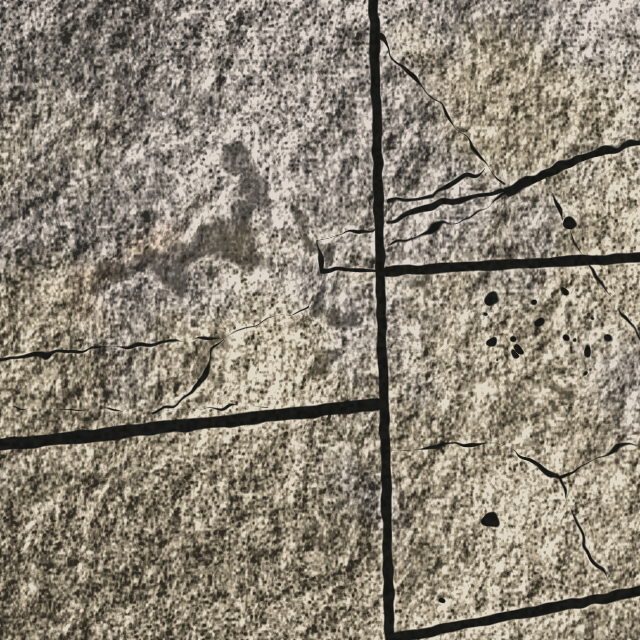
A three.js fragment shader for this texture:

```glsl
// Weathered stone slabs with dark joints, branching cracks, stains and pits.
varying vec2 vUv;

#define JOINT_HALF 0.0078
#define EDGE 0.0016
#define WOBBLE 0.018
#define RELIEF 3.7
#define GRAIN 0.58
#define PIT_COUNT 18
#define INK vec3(0.07, 0.07, 0.06)
#define SHADE vec3(0.36, 0.33, 0.27)
#define STONE vec3(0.55, 0.51, 0.43)
#define SAND vec3(0.73, 0.68, 0.59)
#define CHALK vec3(0.88, 0.85, 0.78)
#define OCHRE vec3(0.70, 0.54, 0.38)

float hash(vec2 p) {
  return fract(sin(dot(p, vec2(127.1, 311.7))) * 4375.85);
}

float noise(vec2 p) {
  vec2 i = floor(p), f = fract(p);
  f = f * f * (3.0 - 2.0 * f);
  return mix(mix(hash(i), hash(i + vec2(1.0, 0.0)), f.x),
             mix(hash(i + vec2(0.0, 1.0)), hash(i + 1.0), f.x), f.y);
}

float fbm(vec2 p) {
  float sum = 0.0, amp = 0.5;
  for (int i = 0; i < 5; i++) {
    sum += amp * noise(p);
    p = mat2(1.6, 1.2, -1.2, 1.6) * p + 7.3;
    amp *= 0.5;
  }
  return sum / 0.97;
}

// Distance to the nearest scattered cell point
float cells(vec2 p) {
  vec2 i = floor(p);
  float d = 2.0;
  for (int y = -1; y <= 1; y++)
    for (int x = -1; x <= 1; x++) {
      vec2 c = i + vec2(float(x), float(y));
      d = min(d, length(c + vec2(hash(c), hash(c + 41.0)) - p));
    }
  return d;
}

float segment(vec2 p, vec2 a, vec2 b) {
  vec2 ab = b - a;
  return length(p - a - ab * clamp(dot(p - a, ab) / dot(ab, ab), 0.0, 1.0));
}

float bent(vec2 p, vec2 a, vec2 b, vec2 c) {
  return min(segment(p, a, b), segment(p, b, c));
}

float joints(vec2 p) {
  float d = segment(p, vec2(0.583, 1.02), vec2(0.610, -0.02));
  d = min(d, segment(p, vec2(-0.02, 0.302), vec2(0.597, 0.369)) - 0.002);
  d = min(d, segment(p, vec2(0.605, 0.576), vec2(1.02, 0.599)));
  return min(d, segment(p, vec2(0.615, 0.003), vec2(1.02, 0.080))) - JOINT_HALF;
}

float cracks(vec2 p) {
  // Left slabs
  float d = bent(p, vec2(-0.02, 0.434), vec2(0.345, 0.475), vec2(0.48, 0.522)) - 0.002;
  d = min(d, bent(p, vec2(0.345, 0.475), vec2(0.312, 0.395), vec2(0.24, 0.355)) - 0.0024);
  d = min(d, bent(p, vec2(0.595, 0.581), vec2(0.505, 0.581), vec2(0.497, 0.63)) - 0.0035);
  d = min(d, segment(p, vec2(0.497, 0.63), vec2(0.59, 0.648)) - 0.003);
  d = min(d, segment(p, vec2(0.02, 0.358), vec2(0.42, 0.361)));
  // Upper right slab
  d = min(d, bent(p, vec2(0.795, 0.70), vec2(0.90, 0.75), vec2(1.02, 0.785)) - 0.006);
  d = min(d, bent(p, vec2(0.605, 0.651), vec2(0.70, 0.679), vec2(0.795, 0.70)) - 0.003);
  d = min(d, bent(p, vec2(0.605, 0.684), vec2(0.677, 0.688), vec2(0.76, 0.735)) - 0.0018);
  d = min(d, bent(p, vec2(0.61, 0.62), vec2(0.73, 0.655), vec2(0.795, 0.70)) - 0.0018);
  d = min(d, bent(p, vec2(0.59, 0.945), vec2(0.664, 0.863), vec2(0.79, 0.711)) - 0.002);
  d = min(d, bent(p, vec2(0.853, 0.72), vec2(0.905, 0.605), vec2(1.01, 0.45)) - 0.001);
  // Lower right slab
  d = min(d, bent(p, vec2(0.615, 0.294), vec2(0.78, 0.3125), vec2(0.87, 0.253)) - 0.0015);
  d = min(d, bent(p, vec2(1.02, 0.306), vec2(0.97, 0.30), vec2(0.87, 0.253)) - 0.0015);
  return min(d, bent(p, vec2(0.87, 0.253), vec2(0.92, 0.14), vec2(0.96, 0.08)) - 0.0012);
}

float pits(vec2 p) {
  float d = min(length(p - vec2(0.765, 0.187)) - 0.011, length(p - vec2(0.688, 0.061)) - 0.006);
  d = min(d, length(p - vec2(0.891, 0.65)) - 0.011);
  for (int i = 0; i < PIT_COUNT; i++) {
    float k = float(i);
    vec2 offset = vec2(hash(vec2(k, 3.0)), hash(vec2(k, 9.0))) - 0.5;
    d = min(d, length(p - vec2(0.85, 0.48) - offset * vec2(0.21, 0.15)) - mix(0.002, 0.009, hash(vec2(k, 5.0))));
  }
  return d;
}

// Dark flaked patches and shallow hollows
float stains(vec2 p) {
  float d = bent(p, vec2(0.14, 0.58), vec2(0.30, 0.595), vec2(0.40, 0.67)) - 0.028;
  d = min(d, segment(p, vec2(0.40, 0.67), vec2(0.39, 0.78)) - 0.026);
  d = min(d, bent(p, vec2(0.46, 0.66), vec2(0.52, 0.62), vec2(0.51, 0.55)) - 0.022);
  d = min(d, min(length(p - vec2(0.505, 0.425)) - 0.03, length(p - vec2(0.56, 0.52)) - 0.023));
  d = min(d, segment(p, vec2(0.325, 0.45), vec2(0.29, 0.38)) - 0.015);
  return min(d, min(length(p - vec2(0.857, 0.42)) - 0.018, length(p - vec2(0.64, 0.605)) - 0.018));
}

void main() {
  vec2 p = vUv;
  vec2 warp = vec2(fbm(p * 9.0), fbm(p * 9.0 + 31.0)) - 0.5;
  vec2 jitter = vec2(noise(p * 55.0), noise(p * 55.0 + 17.0)) - 0.5;
  // Flaked surface lit from the upper left, with grain and pores
  vec2 q = (p + warp * 0.035) * vec2(34.0, 26.0);
  float broad = fbm(p * 5.0);
  float vein = 1.0 - smoothstep(0.0, 0.03, abs(fbm(q * 0.4 + 5.0) - 0.5));
  float tone = 0.51 + 0.6 * (broad - 0.5) + RELIEF * (fbm(q) - fbm(q + vec2(-0.08, 0.06))) + 0.1 * vein;
  tone += GRAIN * (noise(p * vec2(270.0, 220.0)) - 0.5) + 0.28 * (noise(p * vec2(140.0, 105.0)) - 0.5);
  tone -= 0.3 * (1.0 - smoothstep(0.1, 0.35, cells(p * 95.0))) * smoothstep(0.35, 0.6, broad);
  tone += 0.14 * exp(-12.0 * dot(p - vec2(0.35, 0.62), p - vec2(0.35, 0.62)));
  tone += 0.09 * smoothstep(0.55, 0.75, p.x) - 0.12 * smoothstep(0.7, 1.0, p.y) * (1.0 - p.x);
  tone -= 0.10 * (1.0 - smoothstep(0.1, 0.36, p.y)) * (1.0 - smoothstep(0.55, 0.62, p.x));

  vec2 s = p + warp * 0.17;
  float stain = stains(s) + 0.06 * (fbm(p * 28.0) - 0.5);
  tone = mix(tone, 0.4 * tone, 0.85 * (1.0 - smoothstep(-0.012, 0.003, stain)));
  tone += 0.15 * (1.0 - smoothstep(0.0, 0.007, abs(stain - 0.008)));

  // Openings with pale chipped rims
  float joint = joints(p + jitter * 0.004);
  float crack = cracks(p + warp * WOBBLE + jitter * 0.01) + 0.006 * (noise(p * 34.0) - 0.5);
  float opening = min(joint, min(crack, pits(p + jitter * 0.012)));
  tone += 0.35 * exp(-max(opening, 0.0) * 200.0) * noise(p * 70.0);

  // Stone palette: grey above, ochre patches at left
  vec3 color = mix(SHADE * 0.5, SHADE, smoothstep(0.0, 0.28, tone));
  color = mix(color, STONE, smoothstep(0.26, 0.48, tone));
  color = mix(color, SAND, smoothstep(0.46, 0.68, tone));
  color = mix(color, CHALK, smoothstep(0.66, 0.90, tone));
  float grey = smoothstep(0.4, 0.7, fbm(p * 5.0 + 13.0) + 0.4 * (p.y - 0.6));
  color = mix(color, dot(color, vec3(0.34, 0.4, 0.26)) * vec3(1.04, 1.0, 0.98), 0.7 * grey);
  float rust = smoothstep(0.08, 0.0, segment(s, vec2(0.12, 0.53), vec2(0.23, 0.61)));
  color = mix(color, OCHRE * (0.4 + tone), 0.5 * rust * noise(p * 24.0));
  color = mix(color, INK + 0.05 * noise(p * 180.0), smoothstep(EDGE, -EDGE, opening));
  gl_FragColor = vec4(color, 1.0);
}
```
